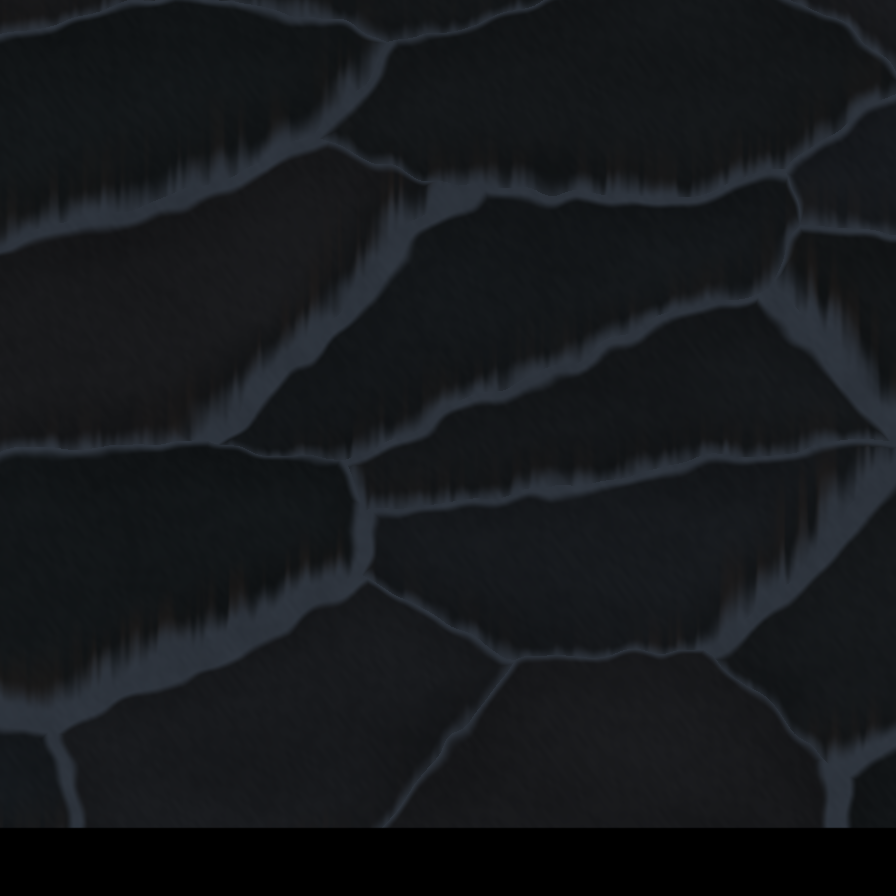
Reproduce this texture procedurally as a Shadertoy shader.

```glsl
#define SLOPE 0.22
#define COLUMNS 2.0
#define JITTER 0.78
#define JOINT_MIN 0.003
#define JOINT_MAX 0.024
#define FUR_LENGTH 0.030
#define BAR_HEIGHT 0.076
#define JOINT_COLOR vec3(0.180, 0.205, 0.240)
#define DARK_SLATE vec3(0.070, 0.084, 0.092)
#define BLUE_SLATE vec3(0.098, 0.115, 0.140)
#define BROWN_SLATE vec3(0.104, 0.101, 0.106)
#define RUST_COLOR vec3(0.125, 0.105, 0.095)

float hash(vec2 p) {
    vec3 q = fract(vec3(p.xyx) * 0.1031);
    q += dot(q, q.yzx + 33.33);
    return fract((q.x + q.y) * q.z);
}

vec2 hash2(vec2 p) {
    return vec2(hash(p + 17.0), hash(p + 71.0));
}

float noise(vec2 p) {
    vec2 i = floor(p), f = fract(p);
    f = f * f * (3.0 - 2.0 * f);
    return mix(mix(hash(i), hash(i + vec2(1, 0)), f.x),
               mix(hash(i + vec2(0, 1)), hash(i + vec2(1, 1)), f.x), f.y);
}

float fbm(vec2 p) {
    float sum = 0.0, gain = 0.5;
    for (int i = 0; i < 4; i++) {
        sum += gain * noise(p);
        p = mat2(1.6, 1.2, -1.2, 1.6) * p + 5.3;
        gain *= 0.5;
    }
    return sum;
}

vec2 seed(vec2 cell) {
    return cell + 0.5 + JITTER * (hash2(cell) - 0.5);
}

void mainImage(out vec4 fragColor, in vec2 fragCoord) {
    vec2 uv = fragCoord / iResolution.y;
    float pixel = 1.0 / iResolution.y;

    // Bend the joints, then roughen them
    vec2 p = uv + 0.09 * (vec2(fbm(uv * 4.0), fbm(uv * 4.0 + 40.0)) - 0.5);
    p += 0.010 * (vec2(noise(uv * 34.0), noise(uv * 34.0 + 90.0)) - 0.5);

    // Tilted rows that grow taller toward the bottom
    float s = p.y - SLOPE * p.x;
    vec2 q = vec2(COLUMNS * p.x + 0.3 * p.y, 3.0 * s + 1.6 * s * s) + vec2(8.0, 12.0);
    vec2 gradX = vec2(COLUMNS, 0.3);
    vec2 gradY = (3.0 + 3.2 * s) * vec2(-SLOPE, 1.0);

    // Nearest slab
    vec2 base = floor(q), slab = base, toSlab = vec2(9.0);
    for (int j = -1; j <= 1; j++)
    for (int i = -1; i <= 1; i++) {
        vec2 cell = base + vec2(i, j);
        vec2 d = seed(cell) - q;
        if (dot(d, d) < dot(toSlab, toSlab)) {
            toSlab = d;
            slab = cell;
        }
    }

    // Joints: crisp on the upper rim of a slab, furry on its lower rim
    float streak = 0.6 * noise(uv * vec2(85.0, 9.0)) + 0.4 * noise(uv * vec2(190.0, 14.0));
    float joint = 0.0, rust = 0.0, rim = 1.0;
    for (int j = -2; j <= 2; j++)
    for (int i = -2; i <= 2; i++) {
        vec2 cell = slab + vec2(i, j);
        if (i == 0 && j == 0) continue;
        vec2 d = seed(cell) - q;
        vec2 n = normalize(d - toSlab);
        vec2 g = n.x * gradX + n.y * gradY;
        float dist = dot(0.5 * (d + toSlab), n) / length(g);
        float down = smoothstep(-0.1, 0.8, -g.y / length(g));
        float pick = hash(slab + cell + 3.0);
        float width = mix(JOINT_MIN, JOINT_MAX, pick * pick);
        width *= 0.75 + 0.5 * noise(uv * 7.0);
        float fur = FUR_LENGTH * down * (0.25 + 0.75 * pick);
        float soft = 0.004 + pixel + 0.45 * fur;
        float edge = dist - width - fur * (streak - 0.5);
        joint = max(joint, 1.0 - smoothstep(-soft, soft, edge));
        rust = max(rust, down * pick * (1.0 - smoothstep(0.0, 2.0 * FUR_LENGTH, edge)));
        rim = min(rim, dist);
    }

    // Slab tint, broad stains and fine diagonal grain
    vec2 tint = hash2(slab + 5.0);
    vec3 color = mix(DARK_SLATE, mix(BROWN_SLATE, BLUE_SLATE, tint.y), tint.x);
    color *= 0.86 + 0.28 * fbm(uv * vec2(5.0, 11.0) + tint * 20.0);
    color *= mix(0.88, 1.0, smoothstep(0.0, 0.08, rim));
    vec2 grainUv = mat2(0.8, -0.6, 0.6, 0.8) * uv;
    float grain = noise(grainUv * vec2(210.0, 90.0)) - 0.5;
    color += 0.012 * grain;

    // Rusty strands and pale joints
    float strands = smoothstep(0.3, 0.75, streak);
    color = mix(color, mix(0.75 * DARK_SLATE, RUST_COLOR, strands), 0.65 * rust);
    vec3 mortar = JOINT_COLOR * (0.93 + 0.14 * fbm(uv * 30.0)) + 0.010 * grain;
    color = mix(color, mortar, joint);

    // Black bar along the bottom
    color *= smoothstep(BAR_HEIGHT - pixel, BAR_HEIGHT + pixel, uv.y);
    fragColor = vec4(color, 1.0);
}
```
